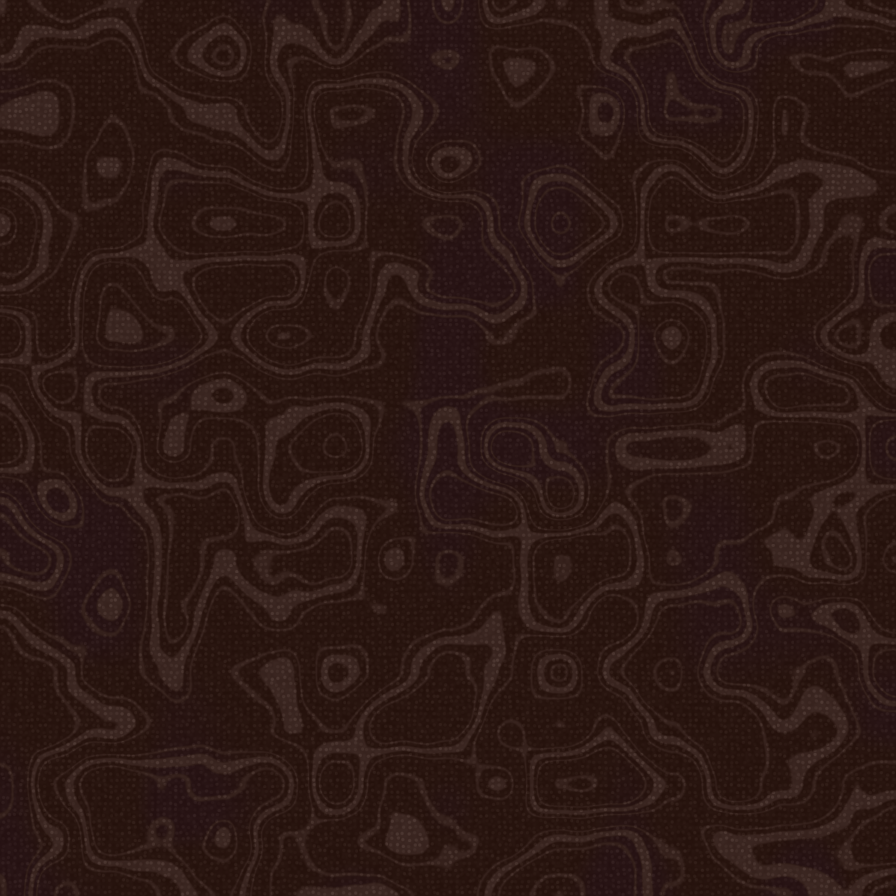
This pattern is drawn by a three.js fragment shader. Its source:

```glsl
#define CELLS 8.0
#define LEVELS 4.0
#define BAND_HALF 0.085
#define LINE_OFFSET 0.235
#define LINE_HALF 0.024
#define DOTS 150.0
#define DOT_RADIUS 0.27
#define GRAIN 0.022
#define PIXEL (1.0 / 512.0)

varying vec2 vUv;

const vec3 GROUND = vec3(0.150, 0.074, 0.052);
const vec3 PLUM = vec3(0.150, 0.072, 0.075);
const vec3 VEIN = vec3(0.222, 0.142, 0.122);
const vec3 SPECK = vec3(0.085, 0.083, 0.080);

float hash(vec2 p) {
  vec3 q = fract(p.xyx * vec3(0.1031, 0.1030, 0.0973));
  q += dot(q, q.yzx + 33.33);
  return fract((q.x + q.y) * q.z);
}

float valueNoise(vec2 p) {
  vec2 cell = floor(p);
  vec2 f = fract(p);
  f = f * f * (3.0 - 2.0 * f);
  float low = mix(hash(cell), hash(cell + vec2(1.0, 0.0)), f.x);
  float high = mix(hash(cell + vec2(0.0, 1.0)), hash(cell + 1.0), f.x);
  return mix(low, high, f.y);
}

// Two lattice octaves give long runs and small closed rings
float relief(vec2 uv) {
  vec2 p = uv * CELLS;
  return LEVELS * (0.54 * valueNoise(p + 17.0)
    + 0.42 * valueNoise(p * 2.0 + 61.0)
    + 0.04 * valueNoise(p * 5.0 + 143.0));
}

float stripe(float dist, float halfWidth, float blur) {
  return 1.0 - smoothstep(halfWidth - blur, halfWidth + blur, dist);
}

// Jittered dots of varying strength
float stipple(vec2 uv) {
  vec2 p = uv * DOTS;
  vec2 cell = floor(p);
  vec2 jitter = vec2(hash(cell + 211.0), hash(cell + 407.0)) - 0.5;
  float dist = length(fract(p) - 0.5 - 0.46 * jitter);
  float strength = mix(0.3, 1.0, hash(cell + 631.0));
  return strength * stripe(dist, DOT_RADIUS, 0.14);
}

void main() {
  // Contour height and its slope for smooth edges
  float height = relief(vUv);
  vec2 slope = vec2(relief(vUv + vec2(PIXEL, 0.0)),
                    relief(vUv + vec2(0.0, PIXEL))) - height;
  float blur = 0.6 * length(slope) + 0.006;

  // A broad vein flanked by a thin line on each side
  float dist = abs(fract(height) - 0.5);
  float band = stripe(dist, BAND_HALF, blur);
  float line = stripe(abs(dist - LINE_OFFSET), LINE_HALF, blur);
  float vein = max(band, 0.8 * line);

  // Dark ground with faint plum patches
  float patchMask = smoothstep(0.55, 0.85, valueNoise(vUv * 10.0 + 303.0));
  vec3 color = mix(GROUND, PLUM, patchMask * (1.0 - vein));
  color = mix(color, VEIN, vein);

  // Specks shine more on the veins
  color += SPECK * stipple(vUv) * mix(0.55, 0.9, vein);
  color += GRAIN * (valueNoise(vUv * 300.0 + 509.0) - 0.42);

  gl_FragColor = vec4(color, 1.0);
}
```
